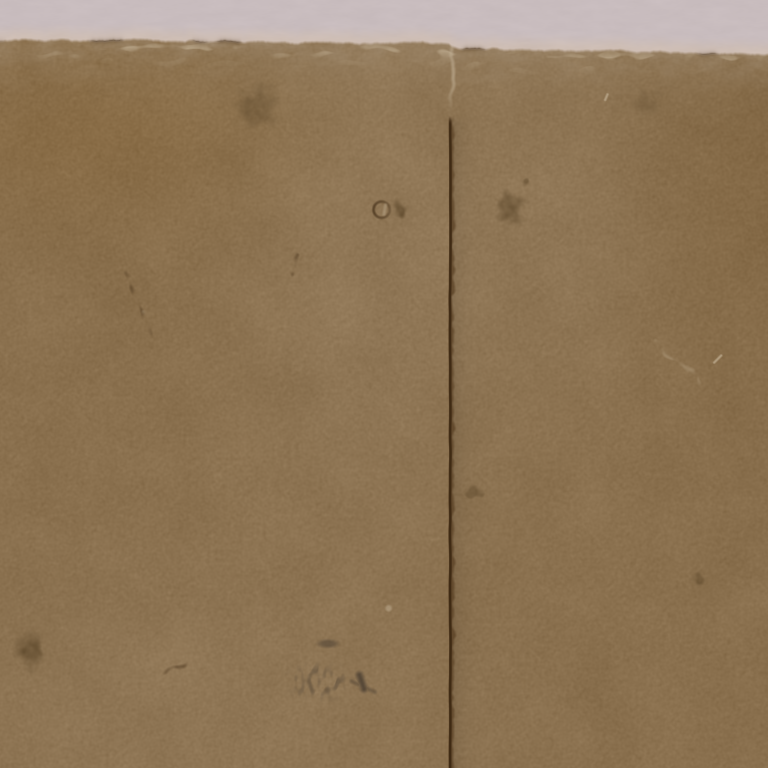
Write a Shadertoy shader that draws this texture.

```glsl
// Worn brown board with a dark vertical seam below a pale painted strip.

vec2 hashGradient(vec2 cell) {
    vec3 p = fract(cell.xyx * vec3(0.1031, 0.1030, 0.0973));
    p += dot(p, p.yzx + 33.33);
    return fract((p.xx + p.yz) * p.zy) * 2.0 - 1.0;
}

float noise(vec2 p) {
    vec2 i = floor(p), f = fract(p), e = vec2(0, 1);
    vec2 u = f * f * f * (f * (f * 6.0 - 15.0) + 10.0);
    float low = mix(dot(hashGradient(i), f), dot(hashGradient(i + e.yx), f - e.yx), u.x);
    float high = mix(dot(hashGradient(i + e), f - e), dot(hashGradient(i + 1.0), f - 1.0), u.x);
    return mix(low, high, u.y);
}

float fbm(vec2 p) {
    float sum = 0.0, amplitude = 0.6;
    for (int i = 0; i < 4; i++) {
        sum += amplitude * noise(p);
        p = mat2(1.6, 1.2, -1.2, 1.6) * p + 7.3;
        amplitude *= 0.6;
    }
    return sum;
}

float glow(vec2 p, vec2 center, vec2 radius) {
    vec2 d = (p - center) / radius;
    return exp(-dot(d, d));
}

float disc(vec2 p, vec2 center, vec2 radius) {
    return 1.0 - smoothstep(0.45, 1.55, length((p - center) / radius));
}

float stroke(vec2 p, vec4 ends, float width) {
    vec2 pa = p - ends.xy, ba = ends.zw - ends.xy;
    float d = length(pa - ba * clamp(dot(pa, ba) / dot(ba, ba), 0.0, 1.0));
    return 1.0 - smoothstep(0.0, width, d);
}

// Broad tone variation, mottling, fibres and fine grain.
vec3 boardColor(vec2 p) {
    vec3 color = vec3(0.538, 0.436, 0.302), pale = vec3(0.030, 0.034, 0.040);
    color += pale * glow(p, vec2(0.48, 0.68), vec2(0.17, 0.36));
    color += pale * 0.75 * glow(p, vec2(0.74, 0.70), vec2(0.13, 0.22));
    color += pale * 0.75 * glow(p, vec2(0.25, 0.05), vec2(0.40, 0.24));
    color -= vec3(0.004, 0.014, 0.030) * glow(p, vec2(0.12, 0.84), vec2(0.26, 0.14));
    color -= pale * 0.8 * glow(p, vec2(1.0, 0.78), vec2(0.17, 0.24));
    color -= 0.012 * glow(p, vec2(0.38, 0.49), vec2(0.055, 0.025));
    color += 0.037 * fbm(p * 11.0 + 3.0);
    vec2 fibre = vec2(p.x + 0.6 * p.y, p.y - 0.6 * p.x);
    float grain = 0.7 * noise(fibre * vec2(75, 130)) + noise(p.yx * 190.0 + 5.0)
                + 0.7 * noise(p * 260.0);
    return color + 0.028 * grain;
}

// Stains: centre, radius, strength.
float stains(vec2 p) {
    const vec4 spots[8] = vec4[8](
        vec4(0.334, 0.862, 0.023, 0.38), vec4(0.522, 0.728, 0.009, 0.65),
        vec4(0.663, 0.727, 0.017, 0.50), vec4(0.040, 0.153, 0.017, 0.58),
        vec4(0.618, 0.361, 0.007, 0.42), vec4(0.908, 0.245, 0.007, 0.45),
        vec4(0.841, 0.866, 0.014, 0.24), vec4(0.684, 0.762, 0.005, 0.45));
    vec2 warped = p + 0.016 * vec2(noise(p * 60.0), noise(p * 60.0 + 19.0));
    float amount = 0.0;
    for (int i = 0; i < 8; i++)
        amount = max(amount, spots[i].w * disc(warped, spots[i].xy, spots[i].zz));
    return amount * (0.9 + 0.6 * noise(p * 110.0));
}

// Scratches from end to end: three dark, then two pale.
vec2 scratches(vec2 p) {
    const vec4 lines[5] = vec4[5](
        vec4(0.162, 0.655, 0.196, 0.565), vec4(0.387, 0.668, 0.379, 0.642),
        vec4(0.218, 0.127, 0.241, 0.133), vec4(0.853, 0.555, 0.913, 0.503),
        vec4(0.187, 0.594, 0.193, 0.587));
    vec2 shaky = p + 0.006 * noise(p * 55.0), amount = vec2(0);
    for (int i = 0; i < 5; i++)
        amount = max(amount, stroke(shaky, lines[i], 0.0045) * (i < 3 ? vec2(1, 0) : vec2(0, 1)));
    return amount * smoothstep(-0.2, 0.25, noise(p * 70.0 + 2.0));
}

void mainImage(out vec4 fragColor, in vec2 fragCoord) {
    vec2 p = fragCoord / iResolution.xy;
    float aa = 1.0 / iResolution.y;
    vec3 dark = vec3(0.23, 0.15, 0.065), chip = vec3(0.75, 0.68, 0.57);
    vec3 color = mix(boardColor(p), vec3(0.33, 0.25, 0.14), stains(p));

    // Ring mark and grey smudges.
    vec2 toRing = p - vec2(0.497, 0.727);
    float ring = 1.0 - smoothstep(0.0, 0.0035, abs(length(toRing) - 0.0105));
    color = mix(color, dark, ring * (0.48 - 14.0 * toRing.x));
    color = mix(color, chip, 0.4 * stroke(p, vec4(0.500, 0.721, 0.502, 0.733), 0.004));
    float smudge = 0.42 * smoothstep(-0.1, 0.4, noise(p * vec2(120, 75)))
                 * disc(p, vec2(0.415, 0.112), vec2(0.036, 0.020));
    smudge = max(smudge, 0.45 * disc(p, vec2(0.427, 0.162), vec2(0.012, 0.005)));
    smudge = max(smudge, 0.7 * stroke(p, vec4(0.468, 0.121, 0.474, 0.103), 0.008));
    smudge = max(smudge, 0.35 * stroke(p, vec4(0.458, 0.113, 0.488, 0.099), 0.005));
    color = mix(color, vec3(0.25, 0.21, 0.17), smudge);

    // Faint scratches and small bright nicks.
    vec2 scratch = scratches(p);
    color = mix(color, dark, 0.38 * scratch.x);
    color = mix(color, chip, 0.32 * scratch.y);
    float nick = stroke(p, vec4(0.930, 0.528, 0.939, 0.537), 0.003);
    nick = max(nick, stroke(p, vec4(0.788, 0.870, 0.791, 0.877), 0.003));
    nick = max(nick, 0.7 * disc(p, vec2(0.506, 0.208), vec2(0.004)));
    color = mix(color, chip, 0.75 * nick);

    // Seam: thin dark gap with a frayed right side, pale crack above.
    float side = p.x - 0.5855 - 0.001 * noise(vec2(p.y * 30.0, 2.5));
    float below = 1.0 - smoothstep(0.838, 0.850, p.y);
    float fray = 0.0045 + 0.005 * noise(vec2(p.y * 85.0, 8.5));
    float shade = smoothstep(-0.002, 0.0, side) * (1.0 - smoothstep(fray - 0.002, fray + 0.003, side));
    color *= 1.0 - 0.12 * below * exp(-max(side, 0.0) * 80.0) * step(0.0, side);
    color = mix(color, vec3(0.33, 0.23, 0.12), 0.65 * shade * below);
    color = mix(color, dark, 0.9 * below * (1.0 - smoothstep(0.0005, 0.0028, abs(side - 0.0008))));
    float crack = abs(p.x - 0.588 - 0.007 * noise(vec2(p.y * 60.0, 1.5)));
    color = mix(color, chip, 0.65 * (1.0 - smoothstep(0.0, 0.0045, crack)) * smoothstep(0.845, 0.9, p.y));

    // Painted strip with a ragged edge, chips and dusty residue.
    float edge = mix(0.948 - 0.008 * p.x, 0.949 - 0.02 * p.x, smoothstep(0.58, 0.6, p.x));
    float above = p.y - edge - 0.006 * fbm(vec2(p.x * 30.0, 4.5));
    float dust = exp(min(above, 0.0) * 32.0) * (0.48 + 0.9 * fbm(p * vec2(22, 45)));
    color = mix(color, vec3(0.64, 0.56, 0.46), clamp(dust, 0.0, 0.8));
    float chips = smoothstep(0.12, 0.35, noise(p * vec2(32, 90) + 6.0));
    color = mix(color, chip, 0.7 * chips * exp(-abs(above + 0.01) * 120.0));
    vec3 paint = mix(vec3(0.81, 0.745, 0.705), vec3(0.785, 0.738, 0.745), smoothstep(0.0, 0.024, above));
    paint += 0.025 * fbm(p * vec2(24, 75));
    color = mix(color, paint, smoothstep(-0.0015 - aa, 0.0015 + aa, above));
    float lip = smoothstep(0.12, 0.38, noise(vec2(p.x * 26.0, 9.5)));
    color = mix(color, dark, 0.5 * lip * exp(-abs(above) * 500.0));
    fragColor = vec4(clamp(color, 0.0, 1.0), 1.0);
}
```
